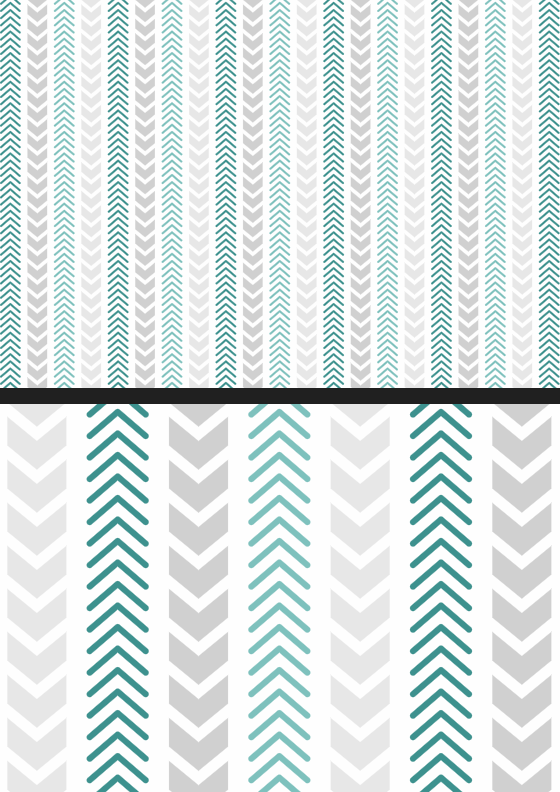
Top: the whole. Bottom: its middle third, enlarged.
This pattern is drawn by a Shadertoy shader. Its source:

```glsl
// Vertical stripes of thin teal chevrons pointing up and broad grey chevrons pointing down.

// Lengths are in design units; the canvas is CANVAS_WIDTH units across.
const float CANVAS_WIDTH  = 768.0;
const float CANVAS_HEIGHT = 531.0;
const float COLUMN_PITCH  = 36.95;
const float FIRST_CENTRE  = 14.2;

const float LINE_ROWS     = 54.0;   // teal chevrons down the canvas
const float LINE_SLOPE    = 0.86;
const float LINE_REACH    = 12.8;   // arm extent from the column centre
const float LINE_RADIUS   = 1.40;
const float LINE_PHASE    = 4.0;

const float BAND_ROWS     = 27.0;   // grey chevrons down the canvas
const float BAND_SLOPE    = 0.82;
const float BAND_HALF     = 13.5;   // half width of the column
const float GAP_HEIGHT    = 6.5;    // white gap between bands
const float GAP_PHASE     = 14.0;

const float EDGE_SOFTNESS = 1.15;   // edge blend width in pixels

const vec3 PAPER      = vec3(0.998);
const vec3 DARK_TEAL  = vec3(0.240, 0.570, 0.555);
const vec3 LIGHT_TEAL = vec3(0.495, 0.755, 0.740);
const vec3 DARK_GREY  = vec3(0.815);
const vec3 LIGHT_GREY = vec3(0.905);

float segmentDistance(vec2 p, vec2 a, vec2 b) {
    vec2 pa = p - a, ba = b - a;
    return length(pa - ba * clamp(dot(pa, ba) / dot(ba, ba), 0.0, 1.0));
}

// Round-capped chevrons pointing up; p.x is centred, p.y runs downward.
float lineChevrons(vec2 p) {
    float pitch = CANVAS_HEIGHT / LINE_ROWS;
    p = vec2(abs(p.x), p.y - LINE_PHASE);
    p.y -= pitch * round((p.y - LINE_SLOPE * min(p.x, LINE_REACH)) / pitch);
    vec2 armEnd = LINE_REACH * vec2(1.0, LINE_SLOPE);
    return segmentDistance(p, vec2(0.0), armEnd) - LINE_RADIUS;
}

// A solid column cut by V-shaped gaps pointing down.
float bandChevrons(vec2 p) {
    float pitch = CANVAS_HEIGHT / BAND_ROWS;
    p.x = abs(p.x);
    float y = p.y + BAND_SLOPE * p.x - GAP_PHASE;
    float fromGap = abs(y - pitch * round(y / pitch));
    float gap = (fromGap - 0.5 * GAP_HEIGHT) / length(vec2(1.0, BAND_SLOPE));
    return max(p.x - BAND_HALF, -gap);
}

void mainImage(out vec4 fragColor, in vec2 fragCoord) {
    float pixel = CANVAS_WIDTH / iResolution.x;
    vec2 p = vec2(fragCoord.x, iResolution.y - fragCoord.y) * pixel;

    // Split into columns that cycle through four styles.
    float column = round((p.x - FIRST_CENTRE) / COLUMN_PITCH);
    p.x -= FIRST_CENTRE + column * COLUMN_PITCH;
    bool isBand = mod(column, 2.0) > 0.5;
    bool isLight = mod(column, 4.0) > 1.5;

    vec3 ink = isBand ? (isLight ? LIGHT_GREY : DARK_GREY)
                      : (isLight ? LIGHT_TEAL : DARK_TEAL);
    float d = isBand ? bandChevrons(p) : lineChevrons(p);

    float coverage = clamp(0.5 - d / (pixel * EDGE_SOFTNESS), 0.0, 1.0);
    fragColor = vec4(mix(PAPER, ink, coverage), 1.0);
}
```
